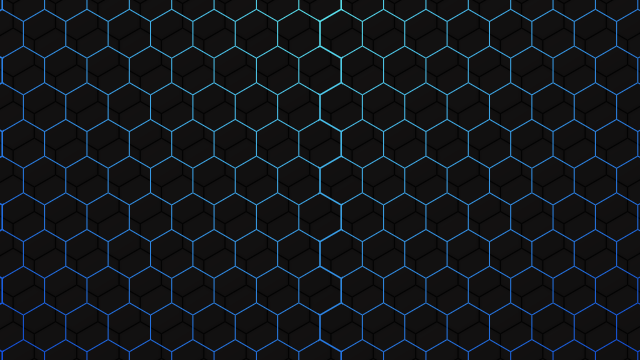
This pattern is drawn by a Shadertoy shader. Its source:

```glsl
// Dark honeycomb panels under a thin glowing hexagon grid, cyan above fading to blue.
#define CELL 0.1177                     // hexagon width, in canvas heights
#define GRID_SHIFT vec2(0.5, -0.012)    // glowing grid offset, in cells
#define GROOVE_SHIFT vec2(0.258, -0.443) // groove offset from the glowing grid
#define LINE_WIDTH 0.0029
#define SEAM_WIDTH 0.0044
#define SEAM_PERIOD 8.0                 // columns between heavier zigzag lines
#define GROOVE_WIDTH 0.0034
#define FACE_COLOR vec3(0.070, 0.065, 0.065)
#define GROOVE_COLOR vec3(0.012)
#define CYAN vec3(0.36, 0.90, 0.93)
#define BLUE vec3(0.07, 0.30, 0.86)

float hash(vec2 cell) {
    return fract(sin(dot(cell, vec2(41.3, 289.1))) * 4375.5);
}

// Position relative to the nearest pointy-top hexagon centre, unit width
vec2 hexLocal(vec2 q) {
    vec2 period = vec2(1.0, sqrt(3.0));
    vec2 a = mod(q, period) - 0.5 * period;
    vec2 b = mod(q - 0.5 * period, period) - 0.5 * period;
    return dot(a, a) < dot(b, b) ? a : b;
}

float hexEdge(vec2 local) {
    local = abs(local);
    return 0.5 - max(local.x, dot(local, vec2(0.5, 0.5 * sqrt(3.0))));
}

// Share of a pixel covered by a line, valid below one pixel in width
float lineCoverage(float dist, float width, float pixel) {
    float hi = min(dist + 0.5 * pixel, 0.5 * width);
    float lo = max(dist - 0.5 * pixel, -0.5 * width);
    return clamp((hi - lo) / pixel, 0.0, 1.0);
}

void mainImage(out vec4 fragColor, in vec2 fragCoord) {
    float pixel = 1.0 / iResolution.y;
    vec2 p = (fragCoord - 0.5 * iResolution.xy) * pixel;
    vec2 q = p / CELL;

    // Panels: faint tone per cell, lit toward the upper left, shaded at the rim
    vec2 panelPos = q - GRID_SHIFT - GROOVE_SHIFT;
    vec2 panel = hexLocal(panelPos);
    float rim = hexEdge(panel);
    float tone = 0.97 + 0.06 * hash(floor((panelPos - panel) * 2.0 + 0.5));
    tone += 0.08 * dot(panel, vec2(-0.5, 0.8));
    tone *= mix(0.88, 1.0, smoothstep(0.0, 0.10, rim));
    vec3 color = FACE_COLOR * tone;
    color = mix(color, GROOVE_COLOR, lineCoverage(rim * CELL, GROOVE_WIDTH, pixel));

    // Glowing grid, heavier along a zigzag column
    float edge = hexEdge(hexLocal(q - GRID_SHIFT)) * CELL;
    float fromSeam = abs(mod(q.x - 0.25 + 0.5 * SEAM_PERIOD, SEAM_PERIOD) - 0.5 * SEAM_PERIOD);
    float width = fromSeam < 0.3 ? SEAM_WIDTH : LINE_WIDTH;
    float light = clamp(1.0 - 0.75 * length(p - vec2(0.0, 0.5)), 0.0, 1.0);
    color = mix(color, mix(BLUE, CYAN, light), lineCoverage(edge, width, pixel));

    fragColor = vec4(color, 1.0);
}
```
